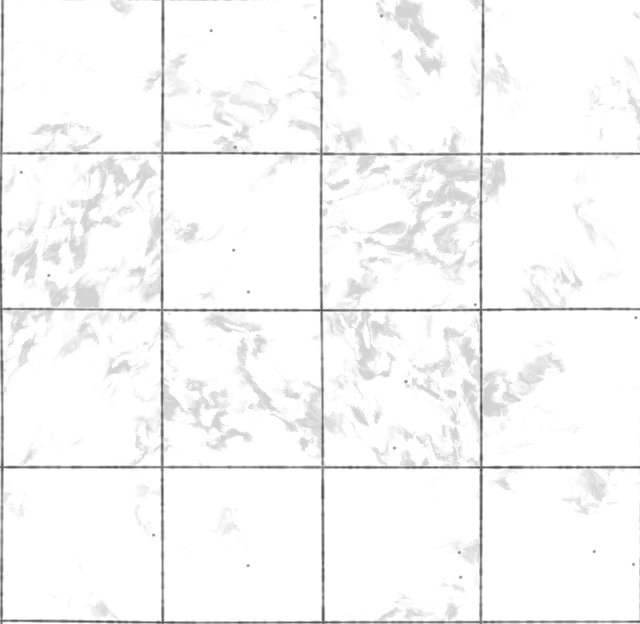
A Shadertoy shader for this texture:

```glsl
#define TILES 4.0            // repeats across and down
#define ORIGIN vec2(0.003)   // first joint, in canvas units
#define JOINT_CORE 0.002     // half widths, in tile units
#define JOINT_EDGE 0.012
#define JOINT_DEPTH vec2(0.48, 0.70)
#define WOBBLE 0.018
#define STAIN_RANGE vec2(0.40, 0.65)
#define STAIN_DEPTH 0.17
#define OUTLINE_DEPTH 0.07
#define SPECK_DEPTH 0.4
#define SEED 17.0

float hash(vec2 p) {
    vec3 q = fract(vec3(p.xyx) * 0.1031);
    q += dot(q, q.yzx + 33.33);
    return fract((q.x + q.y) * q.z);
}

float noise(vec2 p) {
    vec2 i = floor(p), f = fract(p);
    f = f * f * (3.0 - 2.0 * f);
    return mix(mix(hash(i), hash(i + vec2(1, 0)), f.x),
               mix(hash(i + vec2(0, 1)), hash(i + vec2(1, 1)), f.x), f.y);
}

float fbm(vec2 p) {
    float sum = 0.0, gain = 0.516;
    for (int i = 0; i < 5; i++) {
        sum += gain * noise(p);
        p = mat2(1.6, 1.2, -1.2, 1.6) * p + 11.7;
        gain *= 0.5;
    }
    return sum;
}

// Darkness of the joint nearest to 'across', running along 'along'
float joint(float across, float along, float lane, float pixel) {
    float rough = 0.004 * (noise(vec2(along * 45.0, lane + 3.0)) - 0.5);
    float d = abs(across - round(across)) + rough;
    float line = 1.0 - smoothstep(JOINT_CORE - 0.5 * pixel, JOINT_EDGE + 0.5 * pixel, d);
    float wear = noise(vec2(along * 6.0, lane + 9.0));
    return line * mix(JOINT_DEPTH.x, JOINT_DEPTH.y, wear);
}

// Mottled wear with its own amount, direction and pattern in each tile
float stains(vec2 p, vec2 tile) {
    float angle = 6.2832 * hash(tile + SEED);
    float amount = hash(tile + SEED + 40.0);
    float c = cos(angle), s = sin(angle);
    vec2 q = mat2(c, s, -s, c) * (p - tile - 0.5) * vec2(1.0, 1.5);
    q += 20.0 + 13.0 * tile + SEED;

    vec2 warp = vec2(fbm(q * 5.0), fbm(q * 5.0 + 31.0)) - 0.5;
    float coarse = fbm(q * 2.6 + warp);
    float fine = fbm(q * 13.0 + 3.0 * warp);
    float cover = mix(STAIN_RANGE.y, STAIN_RANGE.x, amount);
    float area = smoothstep(cover, cover + 0.15, coarse);
    float blotch = smoothstep(0.42, 0.70, fine);
    float outline = 1.0 - smoothstep(0.0, 0.02, abs(fine - 0.56));
    return area * (STAIN_DEPTH * blotch + OUTLINE_DEPTH * outline);
}

// Sparse small pits, one candidate per cell
float specks(vec2 p, float pixel) {
    vec2 g = p * 12.0, cell = floor(g);
    vec2 center = 0.3 + 0.4 * vec2(hash(cell + 5.0), hash(cell + 71.0));
    float present = step(0.992, hash(cell + SEED + 90.0));
    float d = length(fract(g) - center);
    return present * (1.0 - smoothstep(0.05, 0.10 + 12.0 * pixel, d));
}

void mainImage(out vec4 fragColor, in vec2 fragCoord) {
    vec2 p = (fragCoord / iResolution.xy - ORIGIN) * TILES;
    float pixel = TILES / min(iResolution.x, iResolution.y);

    // Slightly uneven joints
    vec2 lane = round(p) * 5.0 + SEED;
    vec2 bend = vec2(noise(vec2(p.y * 0.8, lane.x)), noise(vec2(p.x * 0.8, lane.y + 50.0)));
    vec2 bent = p + WOBBLE * (bend - 0.5);
    vec2 tile = floor(bent);

    // White glaze, wear, then joints
    float shade = 1.0 - stains(p, tile);
    shade -= SPECK_DEPTH * specks(p, pixel);
    float grout = max(joint(bent.x, p.y, lane.x, pixel),
                      joint(bent.y, p.x, lane.y + 50.0, pixel));
    shade = min(shade, 1.0 - grout);
    fragColor = vec4(vec3(clamp(shade, 0.0, 1.0)), 1.0);
}
```
